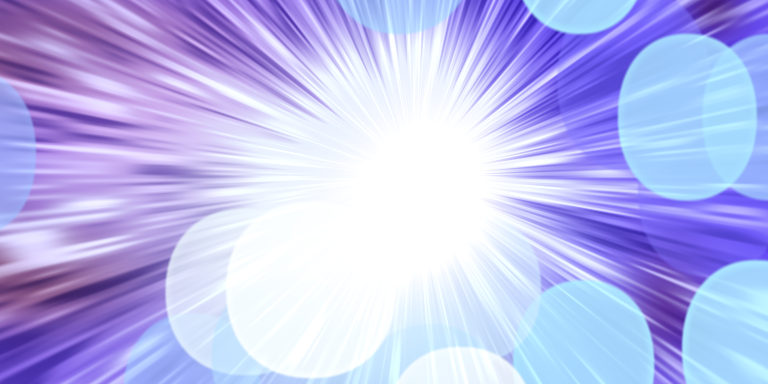
Write a Shadertoy shader that draws this background.

```glsl
float hash(vec2 p) {
    return fract(sin(dot(p, vec2(127.1, 311.7))) * 43758.5453);
}

// Value noise over (turn, radius) that wraps after one full turn
float rayNoise(float turn, float radius, float cells) {
    vec2 q = vec2(turn * cells, radius);
    vec2 i = floor(q), f = fract(q);
    f = f * f * (3.0 - 2.0 * f);
    float x0 = mod(i.x, cells), x1 = mod(i.x + 1.0, cells);
    float inner = mix(hash(vec2(x0, i.y + cells)), hash(vec2(x1, i.y + cells)), f.x);
    float outer = mix(hash(vec2(x0, i.y + 1.0 + cells)), hash(vec2(x1, i.y + 1.0 + cells)), f.x);
    return mix(inner, outer, f.y);
}

float blob(vec2 p, vec2 center, vec2 size) {
    vec2 q = (p - center) / size;
    return exp(-dot(q, q));
}

// disc = center, half width, opacity; the outline is slightly squared
vec3 addBokeh(vec3 color, vec2 p, vec4 disc, float stretch, vec3 tint) {
    vec2 q = abs(p - disc.xy) / vec2(1.0, stretch) + 1e-4;
    float d = pow(pow(q.x, 2.2) + pow(q.y, 2.2), 1.0 / 2.2) - disc.z;
    float inside = 1.0 - smoothstep(-0.006, 0.004, d);
    float rim = smoothstep(-0.025, -0.004, d);
    return mix(color, tint, inside * min(disc.w * (1.0 + 0.12 * rim), 1.0));
}

void mainImage(out vec4 fragColor, in vec2 fragCoord) {
    vec2 p = fragCoord / iResolution.y;
    p.x *= 2.0 * iResolution.y / iResolution.x;
    vec2 ray = p - vec2(1.08, 0.54);
    float radius = length(ray);
    float turn = atan(ray.y, ray.x) / 6.28318 + 0.5;

    // Radial streaks at three scales
    float broad = rayNoise(turn, radius * 2.0, 56.0);
    float medium = rayNoise(turn, radius * 3.5, 170.0);
    float fine = rayNoise(turn, radius * 6.0, 460.0);
    float streak = 0.3 * broad + 0.35 * medium + 0.35 * fine;

    // Violet field with pink, blue and dark regions
    vec3 color = mix(vec3(0.55, 0.40, 0.90), vec3(0.38, 0.27, 0.96), smoothstep(0.5, 1.4, p.x));
    color = mix(color, vec3(0.82, 0.63, 0.94), 0.85 * blob(p, vec2(0.42, 0.70), vec2(0.42, 0.26)));
    color = mix(color, vec3(0.50, 0.40, 0.94), 0.7 * blob(p, vec2(0.25, 0.08), vec2(0.4, 0.2)));
    color = mix(color, vec3(0.28, 0.06, 0.50), 0.85 * blob(p, vec2(1.74, 0.2), vec2(0.12, 0.16)));
    color = mix(color, vec3(0.27, 0.10, 0.40), 0.8 * blob(p, vec2(1.86, 0.98), vec2(0.08, 0.08)));
    float warm = blob(p, vec2(0.0, 0.31), vec2(0.34, 0.15)) + 0.8 * blob(p, vec2(0.0, 0.91), vec2(0.42, 0.15));
    vec3 rust = mix(vec3(0.28, 0.10, 0.22), vec3(0.70, 0.40, 0.40), 0.5 * (medium + fine));
    color = mix(color, rust, clamp(warm * (1.2 - 0.7 * broad), 0.0, 0.85));

    // Dark gaps and bright threads
    float gap = smoothstep(0.5, 0.22, streak) * smoothstep(0.2, 0.55, radius);
    color = mix(color, color * vec3(0.5, 0.42, 0.72), 0.95 * gap);
    float thread = smoothstep(0.48, 0.85, streak);
    color = mix(color, vec3(0.80, 0.80, 1.0), 0.85 * thread);

    // Wide haze, torn along the streaks
    float tear = 0.45 + 1.1 * streak;
    float haze = blob(p, vec2(0.9, 0.50), vec2(0.58, 0.28) * tear)
               + blob(p, vec2(1.04, 0.68), vec2(0.30, 0.36) * tear);
    color = mix(color, vec3(0.91, 0.94, 1.0), min(haze, 1.0));
    color = mix(color, vec3(0.83, 0.94, 1.0), 0.95 * blob(p, vec2(1.05, 0.08), vec2(0.46, 0.32)));

    // Blue bokeh around the border
    vec4 blueDiscs[10] = vec4[10](
        vec4(1.65, 0.79, 0.20, 0.45), vec4(1.85, 0.505, 0.19, 0.42),
        vec4(1.04, 1.15, 0.20, 0.65), vec4(1.51, 1.12, 0.175, 0.90),
        vec4(2.01, 0.695, 0.182, 0.66), vec4(1.79, 0.695, 0.182, 0.82),
        vec4(1.97, 0.09, 0.195, 0.90), vec4(1.52, 0.05, 0.185, 0.88),
        vec4(-0.09, 0.60, 0.185, 0.60), vec4(0.50, -0.03, 0.18, 0.62));
    for (int i = 0; i < 10; i++) {
        vec3 tint = mix(vec3(0.50, 0.46, 1.0), vec3(0.66, 0.89, 1.0), smoothstep(0.42, 0.72, blueDiscs[i].w));
        color = addBokeh(color, p, blueDiscs[i], 1.2, tint);
    }

    // Pale bokeh below the burst
    vec4 paleDiscs[6] = vec4[6](
        vec4(0.64, 0.24, 0.21, 0.72), vec4(0.75, 0.07, 0.20, 0.50),
        vec4(1.22, 0.25, 0.19, 0.60), vec4(1.12, -0.03, 0.18, 0.35),
        vec4(0.81, 0.245, 0.222, 0.85), vec4(1.20, -0.10, 0.19, 0.80));
    for (int i = 0; i < 6; i++) {
        vec3 tint = mix(vec3(0.66, 0.86, 1.0), vec3(0.98, 1.0, 1.0), smoothstep(0.4, 0.85, paleDiscs[i].w));
        color = addBokeh(color, p, paleDiscs[i], 1.04, tint);
    }

    // Faint threads over the discs and the white core
    color += 0.10 * smoothstep(0.5, 0.9, 0.4 * medium + 0.6 * fine);
    float core = 1.7 * blob(p, vec2(1.12, 0.53), vec2(0.18, 0.2) * (0.7 + 0.6 * streak))
               + 0.9 * blob(p, vec2(0.96, 0.36), vec2(0.3, 0.2));
    color = mix(color, vec3(1.0), min(core, 1.0));
    fragColor = vec4(clamp(color, 0.0, 1.0), 1.0);
}
```
